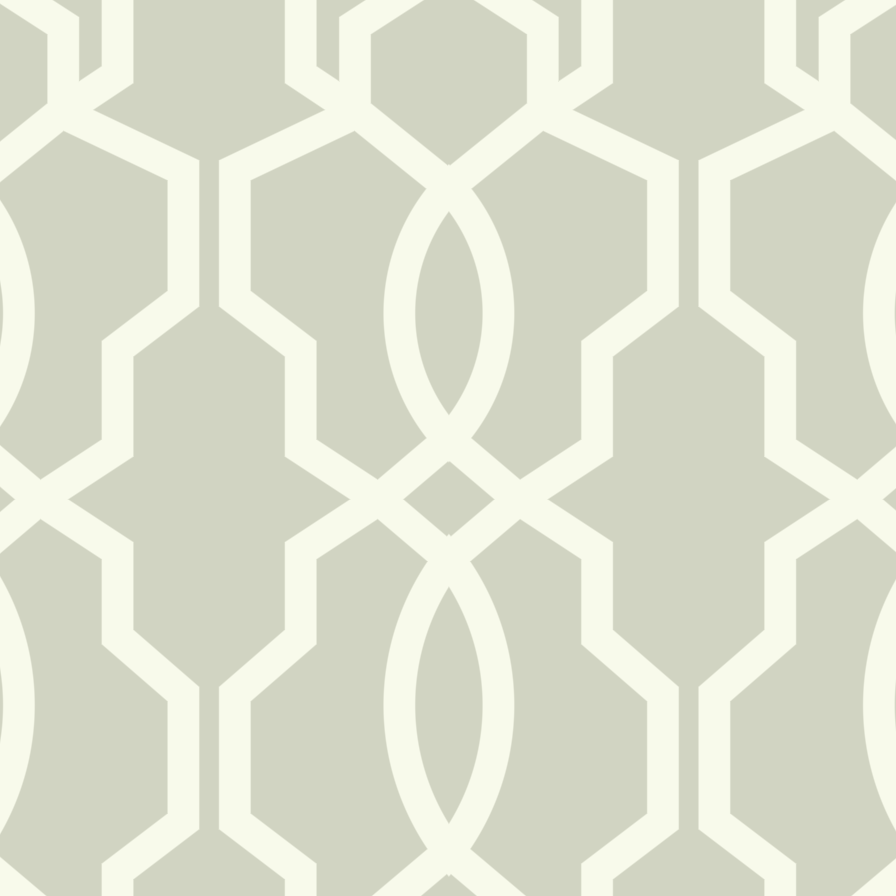
Write a three.js fragment shader that draws this pattern.

```glsl
varying vec2 vUv;

const vec3 GROUND = vec3(0.82, 0.83, 0.76);
const vec3 RIBBON = vec3(0.973, 0.982, 0.922);
const float HALF_WIDTH = 0.0177;
const float PERIOD = 0.5352;
const float AXIS = 0.501;    // x of a mirror axis
const float WAIST = 0.4427;  // y where the ribbons cross
const float CROWN = 0.1048;  // distances of the uprights from the axis
const float KNEE = 0.1654;
const float SHOULDER = 0.2389;
const vec2 CROSSING = vec2(0.0781, 0.0);
const vec2 DIAMOND_TIP = vec2(0.0, 0.0664);

// Distance to the centre line of a-b, cut at the mitres with its neighbours
float mitred(vec2 p, vec2 prev, vec2 a, vec2 b, vec2 next) {
  vec2 dir = normalize(b - a);
  vec2 startCut = normalize(a - prev) + dir;
  vec2 endCut = dir + normalize(next - b);
  bool inside = dot(p - a, startCut) >= -1e-4 && dot(p - b, endCut) <= 1e-4;
  return inside ? abs(dot(p - a, vec2(-dir.y, dir.x))) : 1.0;
}

// Three joined segments with square ends
float path(vec2 p, vec2 a, vec2 b, vec2 c, vec2 e) {
  float d = mitred(p, 2.0 * a - b, a, b, c);
  d = min(d, mitred(p, a, b, c, e));
  return min(d, mitred(p, b, c, e, 2.0 * e - c));
}

// Circular arc that meets the axis at both ends
float lens(vec2 p, float middle, float halfChord, float bulge) {
  float radius = (halfChord * halfChord + bulge * bulge) / (2.0 * bulge);
  return abs(length(p - vec2(bulge - radius, middle)) - radius);
}

// Stepped ribbon from the crossing; levels are the heights of its corners
float stepped(vec2 p, vec4 levels, vec2 e1, vec2 e2, vec2 e3) {
  vec2 k1 = vec2(KNEE, levels.x);
  vec2 k2 = vec2(KNEE, levels.y);
  vec2 s1 = vec2(SHOULDER, levels.z);
  vec2 s2 = vec2(SHOULDER, levels.w);
  vec2 flip = vec2(1.0, -1.0);
  float d = mitred(p, 2.0 * DIAMOND_TIP - CROSSING, DIAMOND_TIP, CROSSING, k1 * flip);
  d = min(d, mitred(p, DIAMOND_TIP * flip, CROSSING, k1, k2));
  d = min(d, mitred(p, CROSSING, k1, k2, s1));
  d = min(d, mitred(p, k1, k2, s1, s2));
  d = min(d, mitred(p, k2, s1, s2, e1));
  d = min(d, mitred(p, s1, s2, e1, e2));
  d = min(d, mitred(p, s2, e1, e2, e3));
  return min(d, mitred(p, e1, e2, e3, 2.0 * e3 - e2));
}

// Above the waist: lens, stepped ribbon with crown, and outer upright
float upperHalf(vec2 p) {
  float d = lens(p, 0.2077, 0.1413, 0.0553);
  d = min(d, stepped(p, vec4(0.0573, 0.168, 0.224, 0.3672),
    vec2(CROWN, 0.431), vec2(CROWN, 0.5286), vec2(0.0, 0.5964)));
  return min(d, path(p, vec2(0.0, 0.349), vec2(CROWN, 0.4336),
    vec2(KNEE, 0.474), vec2(KNEE, 0.6)));
}

// Below the waist: taller lens, stepped ribbon, and the next diagonal
float lowerHalf(vec2 p) {
  float d = lens(p, 0.2298, 0.1634, 0.0553);
  d = min(d, stepped(p, vec4(0.0573, 0.1536, 0.2174, 0.3594),
    vec2(KNEE, 0.4154), vec2(KNEE, 0.5), vec2(KNEE, 0.6)));
  vec2 start = vec2(0.0, 0.3932);
  vec2 end = vec2(CROWN, 0.4818);
  return min(d, mitred(p, 2.0 * start - end, start, end, 2.0 * end - start));
}

void main() {
  // Repeat across, then mirror about the axis and the waist
  float across = abs(fract((vUv.x - AXIS) / PERIOD + 0.5) - 0.5) * PERIOD;
  float rise = vUv.y - WAIST;
  vec2 p = vec2(across, abs(rise));

  float d = (rise > 0.0 ? upperHalf(p) : lowerHalf(p)) - HALF_WIDTH;
  float soft = fwidth(vUv.x);
  float cover = 1.0 - smoothstep(-soft, soft, d);
  gl_FragColor = vec4(mix(GROUND, RIBBON, cover), 1.0);
}
```
